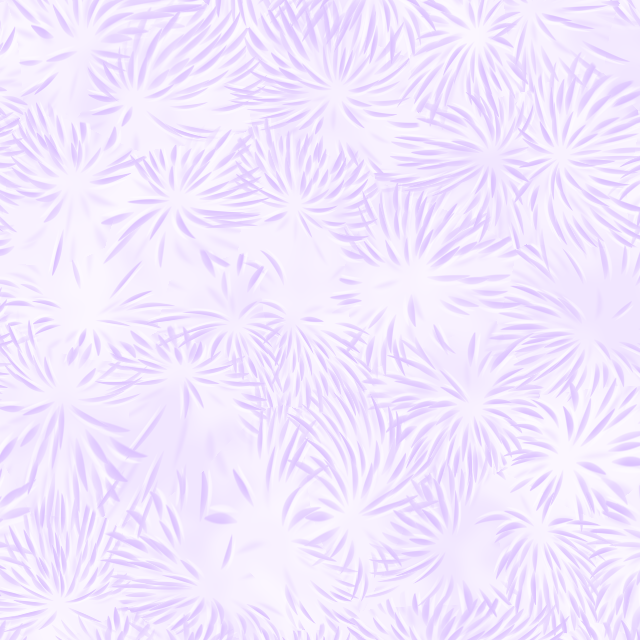
Give the GLSL for this pattern, as a Shadertoy shader.

```glsl
const float TAU = 6.2831853;
const float TUFTS = 5.0; // tuft cells along the canvas
const vec3 BASE = vec3(0.972, 0.945, 1.0);
const vec3 WASH = vec3(0.935, 0.885, 1.0);
const vec3 INK = vec3(0.865, 0.765, 1.0);
const vec3 LIGHT = vec3(0.995, 0.985, 1.0);

vec2 hash2(vec2 p) {
    vec3 q = fract(p.xyx * vec3(0.1031, 0.1030, 0.0973));
    q += dot(q, q.yzx + 33.33);
    return fract((q.xx + q.yz) * q.zy);
}

// Gradient noise, about -0.7 to 0.7
float corner(vec2 cell, vec2 offset) {
    return dot(hash2(cell) * 2.0 - 1.0, offset) * 1.3;
}

float noise(vec2 p) {
    vec2 i = floor(p), f = p - i;
    vec2 u = f * f * (3.0 - 2.0 * f);
    vec2 e = vec2(1.0, 0.0);
    return mix(mix(corner(i, f), corner(i + e, f - e), u.x),
               mix(corner(i + e.yx, f - e.yx), corner(i + 1.0, f - 1.0), u.x), u.y);
}

vec2 tuftCentre(vec2 cell) {
    return (cell + 0.1 + 0.8 * hash2(cell + 71.0)) / TUFTS;
}

// Cells of the closest tuft (xy) and the next one (zw); gap to the third
vec4 closestTufts(vec2 p, out float gap) {
    vec2 home = floor(p * TUFTS);
    vec4 cells = home.xyxy;
    vec3 d = vec3(9.0);
    for (int n = 0; n < 9; n++) {
        vec2 cell = home + vec2(n % 3 - 1, n / 3 - 1);
        float dist = distance(p, tuftCentre(cell));
        if (dist < d.x) {
            cells = vec4(cell, cells.xy);
            d = vec3(dist, d.xy);
        } else if (dist < d.y) {
            cells.zw = cell;
            d = vec3(d.x, dist, d.y);
        } else {
            d.z = min(d.z, dist);
        }
    }
    gap = d.z - d.y;
    return cells;
}

// Tapered crescent along +x, with a faint root and one crisp side
float blade(vec2 p, float len, float width, float bend, float soft) {
    float t = p.x / len;
    if (t <= 0.0 || t >= 1.0) return 0.0;
    float halfWidth = width * sqrt(4.0 * t * (1.0 - t)) * (0.5 + 0.5 * sin(t * 3.14));
    float y = p.y - bend * len * t * t;
    float body = 1.0 - smoothstep(-soft, soft, abs(y) - halfWidth);
    body *= smoothstep(0.0, soft, halfWidth);
    float side = smoothstep(-1.0, 0.6, y * sign(bend) / width);
    return body * mix(0.35, 1.0, smoothstep(0.0, 0.45, t)) * mix(0.65, 1.0, side);
}

// Blades fanning out from one tuft: ink in x, pale rim hairs in y
vec2 fan(vec2 uv, vec2 cell, vec2 rival, float seed, float width, float soft) {
    vec2 centre = tuftCentre(cell), other = tuftCentre(rival), p = uv - centre;
    float r = length(p), around = atan(p.y, p.x);
    float axis = TAU * hash2(cell + 19.0).x;
    vec2 paint = vec2(0.0);
    for (float ring = 0.0; ring < 4.0; ring++) {
        float root = 0.008 + 0.037 * ring;
        if (r < root || r > root + 0.09) continue;
        float count = 14.0 + 13.0 * ring, sector = TAU / count;
        // Undo the mean bend to find the sector the blade grew from
        float t = clamp((r - root - 0.01) / 0.055, 0.0, 1.0);
        float origin = around - 0.022 * sin(axis - around) * t * t / r;
        float first = floor(origin / sector);
        for (float n = -1.0; n <= 1.0; n++) {
            float k = mod(first + n, count);
            vec2 id = vec2(cell.x * 37.0 + ring * 11.0 + seed, cell.y * 83.0 + k);
            vec2 h = hash2(id);
            float angle = (k + 0.5 + 0.6 * (h.x - 0.5)) * sector;
            vec2 dir = vec2(cos(angle), sin(angle));
            float start = root + 0.02 * h.y;
            vec2 q = vec2(dot(p, dir) - start, dir.x * p.y - dir.y * p.x);
            if (q.x < 0.0 || q.x > 0.068) continue;
            vec2 g = hash2(id + 207.0);
            float len = mix(0.042, 0.068, g.x);
            float bend = 0.4 * sin(axis - angle) + 0.18 * (g.y - 0.5);
            float w = width * mix(0.75, 1.15, h.y);
            vec2 b = vec2(blade(q, len, w, bend, soft),
                          blade(q + vec2(0.0, 1.8 * w), len, 0.6 * w, bend, soft));
            if (b.x + b.y > 0.0) {
                // Keep blades inside their own tuft, thinned in open patches
                vec2 mid = centre + dir * (start + 0.4 * len);
                float margin = distance(mid, other) - distance(mid, centre);
                float density = 0.82 + 0.3 * cos(angle - axis) + 1.3 * noise(mid * 4.5 + 3.0);
                float present = step(fract(g.x * 17.0 + h.x * 5.0), density);
                present *= smoothstep(-0.01, 0.004, margin);
                paint = max(paint, b * present * mix(0.55, 1.0, g.y));
            }
        }
    }
    return paint;
}

void mainImage(out vec4 fragColor, in vec2 fragCoord) {
    vec2 uv = fragCoord / iResolution.y;
    float edge = max(0.0012, 0.8 / iResolution.y), gap;

    // Swept coordinates comb the fans out of round
    vec2 swept = uv + 0.06 * vec2(noise(uv * 4.0 + 31.0), noise(uv * 4.0 + 57.0));
    vec4 tufts = closestTufts(swept, gap);

    // Cloudy ground
    float cloud = noise(uv * 5.0) + 0.5 * noise(uv * 17.0 + 8.0);
    vec3 col = mix(BASE, WASH, 0.75 * smoothstep(0.0, 0.55, cloud));
    col = mix(col, LIGHT, 0.5 * smoothstep(0.1, 0.5, -cloud));

    // Blurred undercoat, pale hairs, then the crisp blades
    float under = fan(swept, tufts.xy, tufts.zw, 400.0, 0.0045, 0.004).x;
    vec2 coat = max(fan(swept, tufts.xy, tufts.zw, 0.0, 0.0044, edge),
                    fan(swept, tufts.zw, tufts.xy, 0.0, 0.0044, edge) * smoothstep(0.0, 0.01, gap));
    col = mix(col, INK, 0.38 * under);
    col = mix(col, LIGHT, 0.9 * coat.y);
    col = mix(col, INK, coat.x);
    fragColor = vec4(col, 1.0);
}
```
